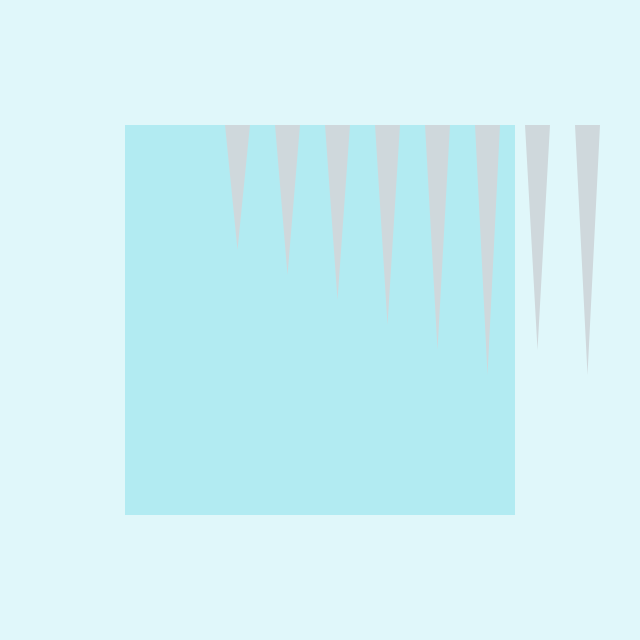
A WebGL 1 fragment shader for this background:

```glsl
precision highp float;
// A pale cyan ground with a centred square, and a row of grey icicles
// hanging from the level of its top edge. Each icicle is a tapering span
// whose exact overlap with the pixel gives smooth edges and fading tips.

#define GROUND_COLOR vec3(0.878, 0.969, 0.980)
#define SQUARE_COLOR vec3(0.698, 0.922, 0.949)
#define ICICLE_COLOR vec3(0.812, 0.847, 0.863)
#define SQUARE_MIN 0.195312
#define SQUARE_MAX 0.804688
#define ICICLE_COUNT 8
#define FIRST_CENTER 0.371094
#define SPACING 0.078125
#define HALF_WIDTH 0.019531
#define BASE_LENGTH 0.195312
#define LENGTH_STEP 0.039062

uniform vec2 u_resolution;

// Fraction of a pixel at p that lies inside the span from lo to hi.
float coverage(float p, float lo, float hi, float pixel) {
  float overlap = min(p + 0.5 * pixel, hi) - max(p - 0.5 * pixel, lo);
  return clamp(overlap / pixel, 0.0, 1.0);
}

// Icicle pointing down from the top edge, ending in a sharp tip.
float icicle(vec2 p, float center, float len, vec2 pixel) {
  float depth = SQUARE_MAX - p.y;
  float halfWidth = HALF_WIDTH * clamp(1.0 - depth / len, 0.0, 1.0);
  float across = coverage(p.x, center - halfWidth, center + halfWidth, pixel.x);
  return across * coverage(depth, 0.0, len, pixel.y);
}

void main() {
  vec2 pixel = 1.0 / u_resolution;
  vec2 uv = gl_FragCoord.xy * pixel;

  // Ground and square
  float square = coverage(uv.x, SQUARE_MIN, SQUARE_MAX, pixel.x)
               * coverage(uv.y, SQUARE_MIN, SQUARE_MAX, pixel.y);
  vec3 color = mix(GROUND_COLOR, SQUARE_COLOR, square);

  // Icicles grow longer to the right; the last two drop back two steps
  for (int i = 0; i < ICICLE_COUNT; i++) {
    float index = float(i);
    float steps = index - 2.0 * step(5.5, index);
    float len = BASE_LENGTH + LENGTH_STEP * steps;
    float mask = icicle(uv, FIRST_CENTER + SPACING * index, len, pixel);
    color = mix(color, ICICLE_COLOR, mask);
  }

  gl_FragColor = vec4(color, 1.0);
}
```
